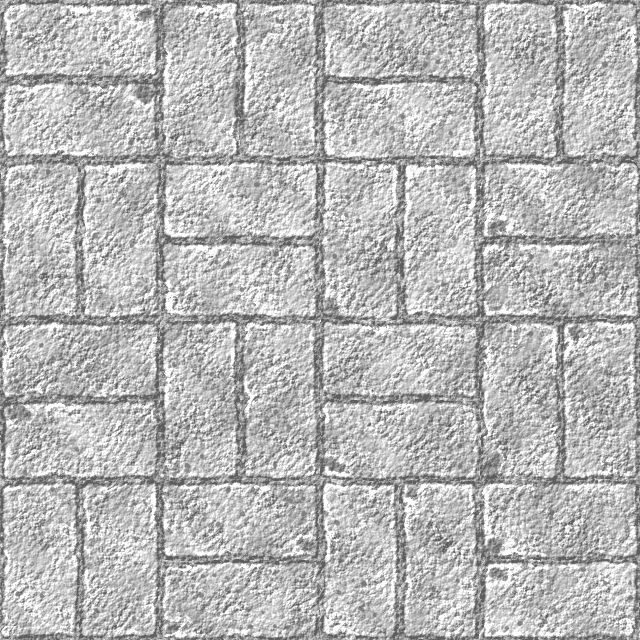
A Shadertoy shader for this texture map:

```glsl
#define BLOCKS 4.0
#define JOINT 0.022
#define WOBBLE 0.006
#define RIM_LIGHT 0.34
#define GRAIN 0.50
#define FINE_GRAIN 0.36
#define STONE_TONE 0.75
#define JOINT_TONE 0.60
#define PIT_TONE 0.42
#define DAMAGE 0.45
#define TAU 6.28319

vec2 hash22(vec2 p) {
    vec3 q = fract(p.xyx * vec3(0.1031, 0.1030, 0.0973));
    q += dot(q, q.yzx + 33.33);
    return fract((q.xx + q.yz) * q.zy);
}

// Cellular noise: nearest point distance and that cell's random value
vec2 cells(vec2 p) {
    vec2 cell = floor(p), f = fract(p), best = vec2(9.0, 0.0);
    for (int y = -1; y <= 1; y++)
    for (int x = -1; x <= 1; x++) {
        vec2 o = vec2(x, y), h = hash22(cell + o);
        float d = length(o + h - f);
        if (d < best.x) best = vec2(d, h.x);
    }
    return best;
}

// Cellular surface lit from the upper left
float relief(vec2 p) {
    return cells(p).x - cells(p + vec2(0.3, -0.3)).x;
}

// Layered, warped sines, roughly -1 to 1
float clouds(vec2 p) {
    float sum = 0.0, amp = 0.6;
    for (int i = 0; i < 4; i++) {
        p += 0.7 * sin(p.yx * 1.3 + float(i));
        sum += amp * sin(p.x) * sin(p.y);
        p = mat2(1.6, 1.2, -1.2, 1.6) * p;
        amp *= 0.6;
    }
    return sum;
}

float roundedBox(vec2 p, vec2 size, float radius) {
    vec2 e = abs(p) - size + radius;
    return length(max(e, 0.0)) + min(max(e.x, e.y), 0.0) - radius;
}

float band(float d, float width) {
    return exp(-d * d / (width * width));
}

void mainImage(out vec4 fragColor, in vec2 fragCoord) {
    vec2 p = fragCoord / iResolution.y * BLOCKS;
    float px = BLOCKS / iResolution.y;
    vec2 wave = p.yx * TAU / BLOCKS;
    p += WOBBLE * (sin(wave * vec2(5.0, 7.0) + 1.0) + 0.5 * sin(wave * vec2(23.0, 19.0)));

    // Basket weave: pairs of bricks, turned in alternate blocks
    vec2 block = mod(floor(p), BLOCKS), f = fract(p);
    bool upright = mod(block.x + block.y, 2.0) < 0.5;
    vec2 along = upright ? f.yx : f;
    float course = step(0.5, along.y);
    vec2 id = block * 2.0 + course * vec2(17.0, 29.0) + 3.0;
    vec2 seed = hash22(id), wear = hash22(id + 71.0);

    // Uneven brick outline
    vec2 b = along - vec2(0.5, 0.25 + 0.5 * course);
    b.y += (seed.x - 0.5) * 0.025 * b.x;
    vec2 size = vec2(0.5, 0.25) - JOINT - 0.012 * seed.yx;
    vec2 q = f + seed * 40.0;
    float blotch = clouds(q * 8.0);
    float rough = clouds(q * 34.0);
    float patchy = clouds(q * 13.0 + 9.0);
    float edge = roundedBox(b, size, 0.025) + 0.008 * rough;
    edge += 0.018 * smoothstep(0.35, 0.8, patchy);

    // Stone grain, stronger in weathered patches
    float grain = GRAIN * relief(q * 27.0 + 0.4 * rough) + FINE_GRAIN * relief(q * 58.0);
    float stone = STONE_TONE + 0.12 * blotch + 0.06 * (seed.y - 0.5);
    stone += grain * (0.95 + 0.6 * patchy);

    // Scattered pits
    vec2 pit = cells(q * 13.0 + 5.0);
    float pitMask = smoothstep(0.24, 0.10, pit.x + 0.1 * rough) * step(0.82, pit.y);
    stone = mix(stone, PIT_TONE, 0.75 * pitMask);

    // Broken corner with a bright lip on some bricks
    vec2 corner = size * vec2(0.88, 0.75) * sign(seed - 0.5);
    float gouge = length((b - corner) * vec2(0.8, 1.3)) + 0.03 * rough + 0.025 * patchy;
    float damaged = step(wear.x, DAMAGE);
    stone += damaged * 0.22 * band(gouge - 0.085, 0.014);
    stone = mix(stone, PIT_TONE + 0.1 + 0.6 * grain, damaged * smoothstep(0.07, 0.035, gouge));

    // Pale worn rim, brighter toward the light
    vec2 side = upright ? b.yx : b;
    float lit = 0.8 + 0.35 * sign(side.y - side.x);
    stone += RIM_LIGHT * lit * band(edge + 0.014, 0.012) * smoothstep(-0.45, 0.3, patchy + 0.4 * blotch);

    // Sandy joint with a shadow beside the brick
    float joint = JOINT_TONE + 0.14 * rough + 0.12 * patchy + 0.8 * grain;
    joint -= 0.17 * band(edge - 0.009, 0.010);

    float tone = mix(joint, stone, smoothstep(0.004 + px, -0.004 - px, edge));
    fragColor = vec4(vec3(clamp(tone, 0.36, 0.99)), 1.0);
}
```
